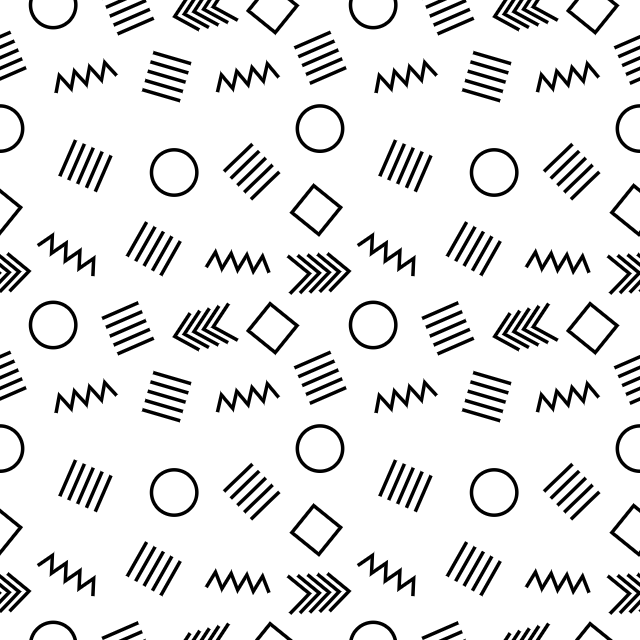
Write a WebGL 1 fragment shader that draws this pattern.

```glsl
precision highp float;
// Scattered outline motifs on white: rings, squares, hatched blocks, chevrons, zigzags.
// Each motif is a distance function in its own rotated frame; offsets wrap around
// the tile, so motifs crossing an edge continue on the opposite side.

uniform vec2 u_resolution;

const float REPEATS = 2.0;
const float TILE = 384.0;        // units along one tile side
const float HALF_STROKE = 2.1;
const vec3 PAPER = vec3(1.0);
const vec3 INK = vec3(0.0);

// Wrapped offset from a centre, turned into the motif's frame (y points down)
vec2 place(vec2 p, vec2 centre, float degrees) {
  vec2 d = mod(p - centre + 0.5 * TILE, TILE) - 0.5 * TILE;
  float c = cos(radians(degrees));
  float s = sin(radians(degrees));
  return vec2(c * d.x + s * d.y, c * d.y - s * d.x);
}

// Index of the nearest of five evenly spaced lines, from -2 to 2
float nearestOfFive(float x, float spacing) {
  return clamp(floor(x / spacing + 0.5), -2.0, 2.0);
}

float ring(vec2 q, float radius) {
  return abs(length(q) - radius) - HALF_STROKE;
}

float square(vec2 q, float halfSide) {
  return abs(max(abs(q.x), abs(q.y)) - halfSide) - HALF_STROKE;
}

float hatch(vec2 q, float spacing, float halfLength) {
  float y = q.y - spacing * nearestOfFive(q.y, spacing);
  return max(abs(y) - HALF_STROKE, abs(q.x) - halfLength);
}

// Five nested arrowheads pointing along +x, with square-cut arms
float chevrons(vec2 q, float spacing, float armLength) {
  vec2 arm = vec2(-0.735, 0.678);
  vec2 r = vec2(q.x, abs(q.y));
  r.x -= spacing * nearestOfFive(r.x - r.y * arm.x / arm.y, spacing);
  float across = abs(r.x * arm.y - r.y * arm.x);
  return max(across - HALF_STROKE, dot(r, arm) - armLength);
}

// Four mitred peaks; the outer strokes run straight to their square-cut ends
float zigzag(vec2 q, float period, float halfHeight) {
  float x = abs(q.x);
  float slope = 4.0 * halfHeight / period;
  vec2 run = normalize(vec2(1.0, slope));
  float fold = abs(x - period * min(floor(x / period), 1.0) - 0.5 * period);
  float across = abs(q.y - slope * fold + halfHeight) * run.x;
  float past = dot(vec2(x - 2.0 * period, q.y - halfHeight), run);
  return max(across - HALF_STROKE, past);
}

float ringAt(vec2 p, vec2 centre) {
  return ring(place(p, centre, 0.0), 27.2);
}

float squareAt(vec2 p, vec2 centre, float degrees) {
  return square(place(p, centre, degrees), 20.8);
}

float hatchAt(vec2 p, vec2 centre, float degrees) {
  return hatch(place(p, centre, degrees), 11.6, 23.7);
}

float chevronsAt(vec2 p, vec2 centre, float degrees) {
  return chevrons(place(p, centre, degrees), 11.9, 33.5);
}

float zigzagAt(vec2 p, vec2 centre, float degrees) {
  return zigzag(place(p, centre, degrees), 18.9, 9.5);
}

float motifs(vec2 p) {
  // Rings and squares
  float d = ringAt(p, vec2(63.8, 6.0));
  d = min(d, ringAt(p, vec2(0.0, 154.3)));
  d = min(d, ringAt(p, vec2(209.0, 207.0)));
  d = min(d, squareAt(p, vec2(327.2, 9.8), 39.0));
  d = min(d, squareAt(p, vec2(379.5, 252.0), 39.0));
  // Hatched blocks
  d = min(d, hatchAt(p, vec2(153.5, 10.0), -23.5));
  d = min(d, hatchAt(p, vec2(0.3, 69.3), -23.5));
  d = min(d, hatchAt(p, vec2(200.0, 92.0), 16.3));
  d = min(d, hatchAt(p, vec2(102.5, 199.0), -66.5));
  d = min(d, hatchAt(p, vec2(302.0, 206.0), -44.0));
  d = min(d, hatchAt(p, vec2(184.5, 298.5), -60.5));
  // Chevrons
  d = min(d, chevronsAt(p, vec2(11.0, 326.8), -3.5));
  d = min(d, chevronsAt(p, vec2(232.8, 14.0), 166.0));
  // Zigzags
  d = min(d, zigzagAt(p, vec2(101.0, 92.0), -16.0));
  d = min(d, zigzagAt(p, vec2(295.5, 92.5), -13.5));
  d = min(d, zigzagAt(p, vec2(286.0, 314.5), 5.0));
  return min(d, zigzagAt(p, vec2(83.0, 304.7), 29.0));
}

void main() {
  vec2 uv = gl_FragCoord.xy / u_resolution;
  vec2 p = vec2(uv.x, 1.0 - uv.y) * REPEATS * TILE;
  float pixel = REPEATS * TILE / min(u_resolution.x, u_resolution.y);
  float coverage = clamp(0.5 - motifs(p) / pixel, 0.0, 1.0);
  gl_FragColor = vec4(mix(PAPER, INK, coverage), 1.0);
}
```
